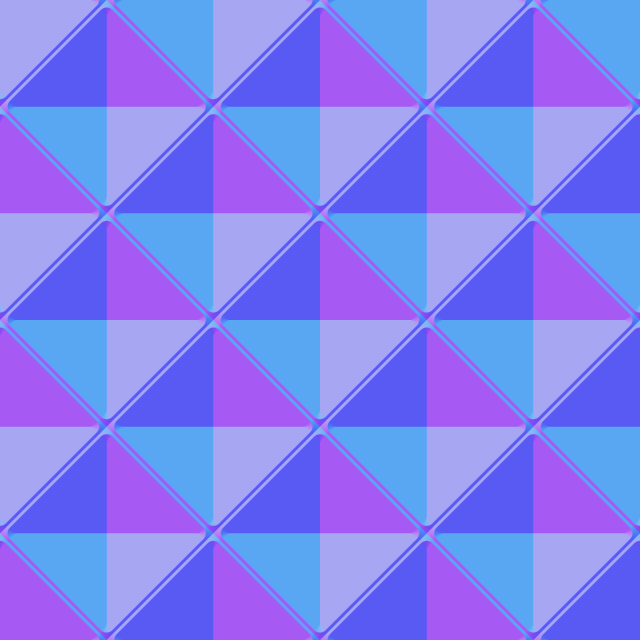
Reproduce this texture map procedurally as a WebGL 1 fragment shader.

```glsl
precision highp float;

uniform vec2 u_resolution;

const float REPEATS = 3.0;         // tiles across and down
const float SEAM_HALF = 0.02;      // half width of the raised seam, in cells
const float CORNER_RADIUS = 0.052; // rounding of each stud, in cells
const float SLOPE = 0.471;         // steepness of every facet
const float FILTER_WIDTH = 1.3;    // smoothing footprint, in samples of the canvas
const int SAMPLES = 4;

// Outward direction (xy) and signed distance (z) of a rounded square
vec3 roundedSquare(vec2 p, float halfSize, float radius) {
  vec2 q = abs(p) - (halfSize - radius);
  float inner = max(q.x, q.y);
  vec2 outer = max(q, 0.0);
  vec2 axis = q.x > q.y ? vec2(1.0, 0.0) : vec2(0.0, 1.0);
  vec2 direction = min(q.x, q.y) > 0.0 ? normalize(q) : axis;
  return vec3(direction * sign(p), length(outer) + min(inner, 0.0) - radius);
}

// Downhill direction of pyramid studs set on a diagonal grid of ridges
vec2 studSlope(vec2 uv, float repeats, float seamHalf, float radius) {
  vec2 p = uv * repeats;
  vec2 cell = fract(vec2(p.x + p.y, p.y - p.x) + 0.5) - 0.5;
  vec3 stud = roundedSquare(cell, 0.5 - seamHalf, radius);
  // Faces fall outward, the seam rises outward
  vec2 downhill = stud.z > 0.0 ? -stud.xy : stud.xy;
  return vec2(downhill.x - downhill.y, downhill.x + downhill.y) * 0.70710678;
}

// Average the slope over a small footprint
vec2 smoothSlope(vec2 uv, vec2 footprint) {
  vec2 total = vec2(0.0);
  for (int j = 0; j < SAMPLES; j++) {
    for (int i = 0; i < SAMPLES; i++) {
      vec2 offset = (vec2(float(i), float(j)) + 0.5) / float(SAMPLES) - 0.5;
      total += studSlope(uv + offset * footprint, REPEATS, SEAM_HALF, CORNER_RADIUS);
    }
  }
  return total / float(SAMPLES * SAMPLES);
}

// Pack a slope as a tangent-space normal with green pointing down
vec3 encodeNormal(vec2 slope, float steepness) {
  vec3 normal = normalize(vec3(slope.x * steepness, -slope.y * steepness, 1.0));
  return normal * 0.5 + 0.5;
}

void main() {
  vec2 uv = gl_FragCoord.xy / u_resolution;
  vec2 slope = smoothSlope(uv, FILTER_WIDTH / u_resolution);
  gl_FragColor = vec4(encodeNormal(slope, SLOPE), 1.0);
}
```
